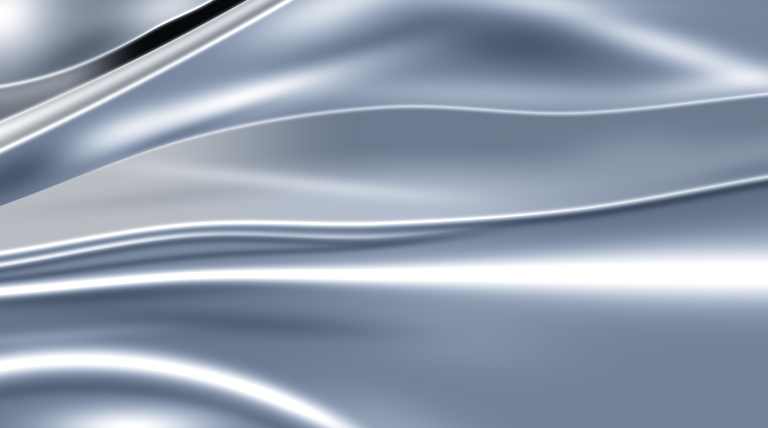
Reproduce this background procedurally as a Shadertoy shader.

```glsl
// Folded sheets of liquid metal with silver-blue highlights.
// Each sheet is a tone field of soft elliptical glows, stacked from bottom to
// top along smooth fold curves; a final ramp tints the tones steel blue.
#define GRID vec2(7.68, 4.30)       // design units across the canvas, y down
#define KNOT_STEP 1.92              // spacing of fold curve knots
#define STEEL vec3(-.06, .0, .09)   // tint of the mid tones
#define RIM_WIDTH .022              // thickness of the bright fold edges

float bell(float d, float w) { return exp(-d * d / (w * w)); }

// Smooth curve through five evenly spaced heights
float curve(float x, float a, float b, float c, float d, float e) {
    float k[7] = float[7](2. * a - b, a, b, c, d, e, 2. * e - d);
    float s = clamp(x / KNOT_STEP, 0., 3.999);
    int i = int(s);
    float f = s - float(i);
    float k0 = k[i], k1 = k[i + 1], k2 = k[i + 2], k3 = k[i + 3];
    return k1 + .5 * f * (k2 - k0 + f * (2. * k0 - 5. * k1 + 4. * k2 - k3
         + f * (3. * (k1 - k2) + k3 - k0)));
}

float glow(vec2 p, vec2 centre, vec2 radius, float angle) {
    float c = cos(angle), s = sin(angle);
    vec2 q = mat2(c, -s, s, c) * (p - centre) / radius;
    return exp(-dot(q, q));
}

// Coverage of the area above an edge
float above(float edge, float y) {
    float w = GRID.y / iResolution.y;
    return smoothstep(-w, w, edge - y);
}

float lowerSheet(vec2 p) {
    float arc = p.y - 3.62 - .10 * (p.x - .8) * (p.x - .8);
    float fade = 1. - smoothstep(2.6, 4.6, p.x);
    float t = mix(.46, .51, smoothstep(1., 5., p.x));
    t -= .10 * glow(p, vec2(2.5, 3.25), vec2(1.5, .12), .06);
    t -= .12 * glow(p, vec2(.8, 2.98), vec2(1.7, .09), -.05);
    t += .12 * glow(p, vec2(.3, 3.4), vec2(1.2, .07), -.08);
    t += .06 * glow(p, vec2(4.6, 3.4), vec2(1., .3), .1);
    t += .12 * glow(p, vec2(3.9, 4.3), vec2(.9, .3), .3);
    t += .60 * fade * bell(arc, arc < 0. ? .13 : .11);
    t -= .08 * fade * bell(arc - .27, .08);
    return t + .55 * glow(p, vec2(1.3, 4.3), vec2(.85, .22), 0.);
}

// Thin pleats squeezed between the lower and middle sheets
float pleats(vec2 p, float top) {
    float first = curve(p.x, 2.68, 2.38, 2.39, 2.15, 1.80);
    float second = curve(p.x, 2.82, 2.58, 2.47, 2.22, 1.85);
    float fade = 1. - smoothstep(3.2, 5.4, p.x);
    float t = mix(.54, .44, smoothstep(3., 6., p.x));
    t += .10 * smoothstep(.15, .7, p.y - top) * smoothstep(3., 7., p.x);
    t += fade * .10 * above(first, p.y);
    t += fade * .38 * bell(p.y - first + .02, .03) * (1. - .6 * smoothstep(1., 3., p.x));
    t -= fade * .15 * bell(p.y - first - .04, .04);
    t -= fade * .16 * bell(p.y - second, .04);
    return t - .15 * bell(p.y - top - .06, .05);
}

float middleSheet(vec2 p, float top, float bottom) {
    float u = (p.y - top) / (bottom - top);
    float shade = smoothstep(1.4, 3.6, p.x) * (1. - smoothstep(.3, .8, u));
    float t = mix(mix(.74, .60, smoothstep(4., 6.6, p.x)), .48, shade);
    t += .14 * glow(p, vec2(2.9, 1.83), vec2(1.4, .09), .1);
    t -= .06 * glow(p, vec2(1.5, 2.0), vec2(1.2, .10), -.1);
    t += .07 * glow(p, vec2(6.3, 1.5), vec2(.7, .2), -.1);
    return t - .10 * glow(p, vec2(7.6, 1.7), vec2(.8, .12), -.2);
}

float upperSheet(vec2 p) {
    float t = .52;
    t += .46 * glow(p, vec2(2.35, 1.0), vec2(1.35, .17), -.27);
    t += .20 * glow(p, vec2(1.1, 1.4), vec2(.55, .2), -.4);
    t += .36 * glow(p, vec2(3.3, .08), vec2(.9, .25), -.35);
    t += .22 * glow(p, vec2(5.2, .0), vec2(1.2, .14), .05);
    t += .36 * glow(p, vec2(6.7, .48), vec2(1.3, .16), .31);
    t += .24 * glow(p, vec2(7.2, .85), vec2(.8, .14), -.1);
    t += .16 * glow(p, vec2(4.9, .95), vec2(1.8, .16), .03);
    t -= .17 * glow(p, vec2(5.2, .45), vec2(1., .28), .12);
    t -= .10 * glow(p, vec2(3.3, .55), vec2(1.1, .12), -.3);
    t -= .16 * glow(p, vec2(2.0, 1.26), vec2(1., .07), -.33);
    return t - .20 * glow(p, vec2(.2, 1.72), vec2(.7, .2), -.45);
}

float cornerSheet(vec2 p) {
    float t = .50 + .50 * glow(p, vec2(.0, .15), vec2(.55, .45), -.4);
    t += .38 * glow(p, vec2(1.65, .08), vec2(.55, .22), -.3);
    return t - .14 * glow(p, vec2(.9, .45), vec2(.8, .17), -.5);
}

void mainImage(out vec4 fragColor, in vec2 fragCoord) {
    vec2 uv = fragCoord / iResolution.xy;
    vec2 p = vec2(uv.x, 1. - uv.y) * GRID;
    float x = p.x, y = p.y;

    // Fold edges
    float ridge = curve(x, 2.93, 2.77, 2.76, 2.75, 2.75);
    float lowFold = curve(x, 2.55, 2.26, 2.25, 2.11, 1.78);
    float highFold = curve(x, 2.07, 1.38, 1.08, 1.14, .95);
    float tubeLow = 1.52 - .47 * x - .02 * x * x;
    float tubeTop = 1.22 - .42 * x - .03 * x * x;
    float corner = .87 - .16 * x - .14 * x * x + .12 * smoothstep(1.5, 2.3, x);

    // Sheets as (tone, blueness)
    vec2 metal = vec2(mix(lowerSheet(p), pleats(p, lowFold), above(ridge, y)), 1.);
    float ridgeWidth = .06 + .15 * smoothstep(1.5, 7.68, x);
    metal.x += .25 * bell(y - ridge, .36) * smoothstep(2., 7., x);
    metal.x = mix(metal.x, 1., min(1., 1.25 * bell(y - ridge, ridgeWidth)));
    metal = mix(metal, vec2(middleSheet(p, highFold, lowFold), mix(.35, .9, smoothstep(1., 4., x))), above(lowFold, y));
    metal.x += .35 * bell(y - lowFold, RIM_WIDTH * 1.3);
    metal = mix(metal, vec2(upperSheet(p), 1.), above(highFold, y));
    metal.x += .28 * bell(y - highFold, RIM_WIDTH) * smoothstep(.3, 3., x);
    float s = (y - tubeTop) / (tubeLow - tubeTop);
    float tube = .48 + .36 * bell(s - .35, .32) + .12 * exp(-x);
    metal = mix(metal, vec2(tube, .35), above(tubeLow, y));
    metal.x += .45 * bell(y - tubeLow, RIM_WIDTH * 1.4);
    float wedge = mix(.46, .03, smoothstep(.6, 1.5, x)) + .12 * bell(y - corner - .1, .1) * smoothstep(1.4, .5, x);
    metal = mix(metal, vec2(wedge, .4), above(tubeTop, y));
    metal.x += .25 * bell(y - tubeTop, RIM_WIDTH);
    metal = mix(metal, vec2(cornerSheet(p), .7), above(corner, y));
    metal.x += .40 * bell(y - corner, RIM_WIDTH);

    // Steel tint
    float tone = clamp(metal.x, 0., 1.);
    fragColor = vec4(clamp(tone + STEEL * metal.y * 4. * tone * (1. - tone), 0., 1.), 1.);
}
```
